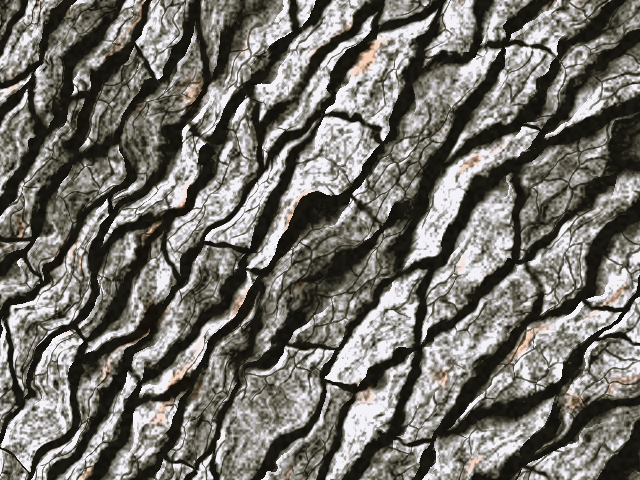
A Shadertoy shader for this texture:

```glsl
// Sunlit furrowed tree bark: rough grey plates slanting along a curved grain.
#define PLATE_DENSITY vec2(3.2, 10.5)
#define CRACK_DENSITY vec2(15.0, 34.0)
#define FURROW_WIDTH 0.030
#define WARP 0.10
#define LIGHT_DIR vec2(-0.76, 0.65)
#define LIGHT_STEP 0.010
#define SPECKLE 0.55
#define BRIGHTNESS 0.13

float hash(vec2 p) {
    vec3 a = fract(p.xyx * 0.1031);
    a += dot(a, a.yzx + 33.33);
    return fract((a.x + a.y) * a.z);
}

float noise(vec2 p) {
    vec2 i = floor(p), f = fract(p);
    f = f * f * (3.0 - 2.0 * f);
    return mix(mix(hash(i), hash(i + vec2(1, 0)), f.x),
               mix(hash(i + vec2(0, 1)), hash(i + vec2(1, 1)), f.x), f.y);
}

float fbm(vec2 p) {
    float sum = 0.0, amp = 0.533;
    for (int i = 0; i < 4; i++) {
        sum += amp * noise(p);
        p = mat2(1.6, 1.2, -1.2, 1.6) * p + 17.3;
        amp *= 0.5;
    }
    return sum;
}

// Grain coordinates: x runs along the ridges, y across them.
vec2 grainFlow(vec2 p) {
    p += WARP * (vec2(fbm(p * 8.0), fbm(p * 8.0 + 41.0)) - 0.5);
    float bend = 1.9 * p.x - 0.36 * p.x * p.x;
    return vec2(0.55 * p.x + 0.8 * p.y, 0.6 * (bend - p.y)) + 5.0;
}

// Stretched cells: x = distance to the border in canvas units,
// y = random value of the cell, z = how far the border runs along the grain.
vec3 plates(vec2 q, vec2 density) {
    vec2 g = q * density, base = floor(g);
    vec2 first = vec2(9.0), second = vec2(9.0);
    float id = 0.0;
    for (int j = -1; j <= 1; j++)
    for (int i = -1; i <= 1; i++) {
        vec2 cell = base + vec2(i, j);
        vec2 r = cell + 0.1 + 0.8 * vec2(hash(cell), hash(cell + 57.0)) - g;
        if (dot(r, r) < dot(first, first)) {
            second = first;
            first = r;
            id = hash(cell + 113.0);
        } else if (dot(r, r) < dot(second, second)) {
            second = r;
        }
    }
    vec2 normal = (second - first) * density;
    float len = max(length(normal), 0.001);
    float border = 0.5 * (dot(second, second) - dot(first, first)) / len;
    return vec3(border, id, abs(normal.y) / len);
}

// Plates standing above wide furrows, with thin breaks across the grain.
float barkHeight(vec2 p) {
    vec2 q = grainFlow(p);
    vec3 plate = plates(q, PLATE_DENSITY);
    float width = FURROW_WIDTH * (0.35 + 1.3 * noise(q * vec2(3.0, 7.0)));
    width *= mix(0.3, 1.0, smoothstep(0.5, 0.95, plate.z));
    float rise = smoothstep(0.0, width, plate.x);
    float fibre = fbm(q * vec2(9.0, 36.0)) - 0.5;
    return rise * (0.55 + 0.42 * plate.y) + 0.75 * fibre;
}

// Warm dark browns turning to neutral, slightly cool pale grey.
vec3 barkColour(float tone) {
    float blue = mix(0.70, 1.02, smoothstep(0.0, 0.9, tone));
    return tone * vec3(1.0, mix(0.95, 1.0, tone), blue);
}

void mainImage(out vec4 fragColor, in vec2 fragCoord) {
    vec2 p = fragCoord / iResolution.y;
    vec2 q = grainFlow(p);
    float height = barkHeight(p);

    // Light on facing slopes, cast shadow behind higher plates
    float slope = 0.0, shadow = 0.0;
    for (int i = 1; i <= 3; i++) {
        float k = float(i);
        float rise = barkHeight(p + LIGHT_DIR * LIGHT_STEP * k) - height;
        if (i == 1) slope = -rise;
        shadow = max(shadow, rise - 0.13 * k);
    }

    // Crusty surface and hairline cracks
    float body = 0.25 + clamp(height, 0.0, 1.0);
    float crust = fbm(q * vec2(42.0, 95.0)) - 0.5;
    float speckle = noise(p * 185.0) - 0.5;
    vec3 flake = plates(q + 0.006 * crust, CRACK_DENSITY);
    float crack = 1.0 - smoothstep(0.0005, 0.0035, flake.x);
    crack *= smoothstep(0.35, 0.65, noise(q * vec2(11.0, 24.0) + 7.0));

    float tone = BRIGHTNESS + 0.75 * height + 0.5 * slope - 0.7 * shadow;
    tone += body * (1.1 * crust + SPECKLE * speckle) + 0.10 * (flake.y - 0.5);
    tone -= 0.08 * (1.0 - smoothstep(0.0, 0.6, p.x));
    tone *= 1.0 - 0.6 * crack;
    tone = clamp(tone, 0.06 + 0.05 * noise(p * 120.0), 0.95);

    // Scattered rusty patches of exposed inner bark
    vec3 colour = barkColour(tone);
    float rust = smoothstep(0.66, 0.82, fbm(q * vec2(9.0, 22.0) + 80.0));
    colour *= mix(vec3(1.0), vec3(1.02, 0.86, 0.74), rust);
    fragColor = vec4(colour, 1.0);
}
```
